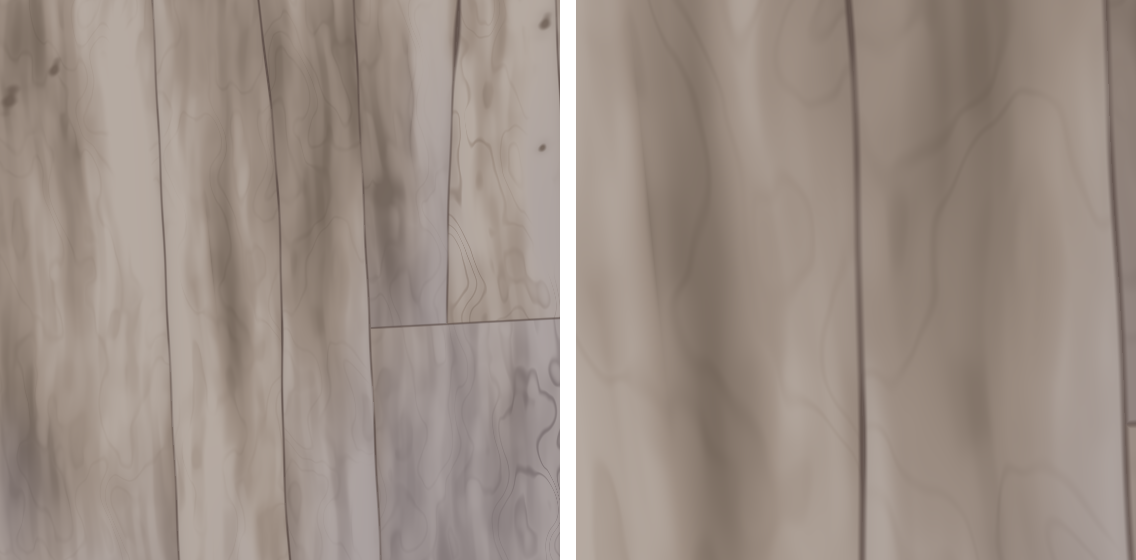
Left, the full canvas; right, a detail of the centre.
Write a three.js fragment shader that draws this texture.

```glsl
varying vec2 vUv;

const vec3 WARM_DARK = vec3(0.45, 0.395, 0.35);
const vec3 WARM_MID = vec3(0.62, 0.56, 0.515);
const vec3 WARM_LIGHT = vec3(0.71, 0.665, 0.63);
const vec3 COOL_DARK = vec3(0.47, 0.43, 0.44);
const vec3 COOL_LIGHT = vec3(0.665, 0.63, 0.63);
const vec3 SEAM_COLOR = vec3(0.34, 0.28, 0.26);
const vec3 KNOT_COLOR = vec3(0.39, 0.33, 0.29);

const float FIRST_SEAM = 0.272;
const float PLANK_WIDTH = 0.18;
const float LEAN = 0.048;
const float SEAM_HALF_WIDTH = 0.0036;
const float JOINT_HEIGHT = 0.414;
const float JOINT_SLOPE = 0.053;

float hash(vec2 c) {
  return fract(sin(dot(c, vec2(127.1, 311.7))) * 43758.5);
}

// Smooth cellular noise: random cell values blended by distance
float cells(vec2 p) {
  vec2 base = floor(p);
  float sum = 0.0;
  float total = 0.0;
  for (int j = -1; j <= 1; j++) {
    for (int i = -1; i <= 1; i++) {
      vec2 c = base + vec2(float(i), float(j));
      vec2 d = c + 0.25 + 0.5 * vec2(hash(c), hash(c + 17.3)) - p;
      float w = exp(-5.0 * dot(d, d));
      sum += w * hash(c + 41.7);
      total += w;
    }
  }
  return sum / total;
}

float blob(vec2 p, vec2 center, vec2 radius) {
  vec2 d = (p - center) / radius;
  return exp(-dot(d, d));
}

// Seam position at a given depth below the top edge
float seamX(int i, float depth) {
  float x = FIRST_SEAM + PLANK_WIDTH * float(i) + LEAN * depth;
  if (i == 1) x += 0.009 + 0.012 * sin(5.0 * depth) + 0.02 * depth;
  if (i == 3) x += 0.008 - 0.125 * depth + 0.07 * depth * depth;
  return x + 0.0006 * sin(depth * 31.0 + float(i) * 2.0);
}

// Soft dark core
float knot(vec2 p, vec2 center, vec2 radius) {
  vec2 d = p - center;
  d.x -= 0.3 * d.y;
  float r = length(d / radius) + 0.12 * sin(d.y * 260.0);
  return 0.6 * (1.0 - smoothstep(0.2, 1.1, r)) + 0.15 * exp(-r * r * 0.5);
}

void main() {
  vec2 p = vUv;
  float depth = 1.0 - p.y;

  // Plank layout, numbered from the left
  float jointY = JOINT_HEIGHT + JOINT_SLOPE * (p.x - 0.66);
  float rightSide = smoothstep(-0.001, 0.001, p.x - seamX(2, depth));
  bool lowerPlank = rightSide > 0.5 && p.y < jointY;
  float plank = 0.0;
  float seam = 0.0;
  for (int i = 0; i < 5; i++) {
    if (i > 2 && lowerPlank) continue;
    float d = p.x - seamX(i, depth);
    plank += step(0.0, d);
    float wear = 0.15 + 0.65 * cells(vec2(float(i) * 9.0, p.y * 16.0));
    if (i == 1) wear += 0.2;
    float crack = i == 3 ? 0.006 * blob(p, vec2(0.815, 0.94), vec2(0.05, 0.06)) : 0.0;
    float line = 1.0 - smoothstep(0.0, SEAM_HALF_WIDTH + crack, abs(d));
    seam = max(seam, line * (wear + crack * 60.0) + 0.12 * exp(-abs(d) * 110.0));
  }
  if (lowerPlank) plank = 7.0;
  float joint = 1.0 - smoothstep(0.0, SEAM_HALF_WIDTH, abs(p.y - jointY));
  seam = max(seam, joint * rightSide * 0.6);

  // Wavy grain coordinates, shifted for each plank
  vec2 straight = vec2(p.x - LEAN * depth, p.y);
  vec2 q = straight;
  q.x += 0.007 * sin(q.y * 9.0 + plank * 2.0) + 0.003 * sin(q.y * 23.0 + q.x * 30.0);
  q += vec2(plank * 3.7, plank * 1.9);
  float broad = cells(q * vec2(11.0, 2.2));
  float streak = cells(q * vec2(36.0, 4.5) + 5.0);
  float thread = cells(q * vec2(75.0, 8.0) + 21.0);
  float fleck = cells(q * vec2(50.0, 20.0) + 9.0);

  // Light and dark zones
  float tone = 0.69 + 0.50 * (broad - 0.5) + 0.38 * (streak - 0.5);
  tone += 0.17 * (thread - 0.5) + 0.13 * (fleck - 0.5);
  tone -= 0.36 * blob(p, vec2(0.0, 0.62), vec2(0.11, 0.36));
  tone -= 0.48 * blob(p, vec2(0.04, 0.16), vec2(0.08, 0.20));
  tone -= 0.30 * blob(p, vec2(0.04, 0.95), vec2(0.09, 0.12));
  tone += 0.18 * blob(p, vec2(0.21, 0.62), vec2(0.06, 0.40));
  if (plank == 1.0) {
    tone -= 0.26 * blob(p, vec2(0.40, 0.93), vec2(0.08, 0.18));
    tone -= 0.24 * blob(straight, vec2(0.385, 0.40), vec2(0.025, 0.38));
    tone += 0.20 * blob(p, vec2(0.34, 0.42), vec2(0.045, 0.32));
  }
  if (plank == 2.0) {
    tone -= 0.48 * blob(p, vec2(0.56, 0.89), vec2(0.12, 0.18));
    tone -= 0.36 * blob(p, vec2(0.58, 0.57), vec2(0.05, 0.22));
  }
  if (plank == 3.0) {
    tone -= 0.30 * blob(p, vec2(0.68, 0.80), vec2(0.08, 0.50));
    tone -= 0.28 * blob(p, vec2(0.71, 0.50), vec2(0.03, 0.11));
    tone -= 0.30 * blob(p, vec2(0.69, 0.655), vec2(0.035, 0.025));
  }
  if (plank == 4.0) tone += 0.12;
  if (lowerPlank) tone -= 0.18 * blob(p, vec2(0.79, 0.15), vec2(0.10, 0.35));

  // Curved growth rings, strongest at the right
  vec2 bend = vec2(0.012 * sin(p.y * 38.0 + p.x * 20.0), 0.02 * sin(p.x * 60.0));
  float field = cells((q + bend) * vec2(13.0, 5.5) + 2.0) + 0.16 * streak + 0.14 * fleck;
  float rings = abs(fract(field * 4.5) - 0.5) * 2.0;
  float figure = 0.06 + 0.28 * blob(p, vec2(0.98, 0.24), vec2(0.07, 0.22));
  if (plank == 4.0) figure += 0.30 * blob(p, vec2(0.84, 0.62), vec2(0.045, 0.24));
  tone -= figure * smoothstep(0.66, 1.0, rings);

  // Long dark veins
  float vein = abs(p.x - 0.735 + 0.03 * (p.y - 0.79) - 0.004 * sin(p.y * 40.0));
  tone -= 0.28 * exp(-vein * 260.0) * blob(p, vec2(0.735, 0.81), vec2(0.1, 0.10));
  vein = abs(p.x - 0.377 + 0.10 * (p.y - 0.54));
  tone -= 0.25 * exp(-vein * 260.0) * blob(p, vec2(0.377, 0.54), vec2(0.1, 0.08));

  // Warm wood turning mauve toward the lower right
  float cool = p.x * 0.60 + depth * 0.62 + 0.30 * (broad - 0.5);
  if (plank == 1.0) cool -= 0.24;
  if (plank == 2.0) cool -= 0.06;
  if (plank == 3.0) cool += 0.10;
  if (plank == 4.0) cool -= 0.10;
  cool += 0.25 * blob(p, vec2(0.03, 0.15), vec2(0.08, 0.20));
  cool = 0.9 * smoothstep(0.54, 1.02, cool);
  tone = clamp(tone, 0.0, 1.0);
  vec3 warmWood = mix(WARM_DARK, WARM_MID, smoothstep(-0.08, 0.58, tone));
  warmWood = mix(warmWood, WARM_LIGHT, smoothstep(0.48, 0.92, tone));
  vec3 coolWood = mix(COOL_DARK, COOL_LIGHT, smoothstep(0.02, 0.85, tone));
  vec3 color = mix(warmWood, coolWood, cool);

  // Knots and seams
  float knots = knot(p, vec2(0.018, 0.824), vec2(0.016, 0.032));
  knots = max(knots, knot(p, vec2(0.098, 0.878), vec2(0.011, 0.020)));
  knots = max(knots, knot(p, vec2(0.969, 0.737), vec2(0.008, 0.009)));
  knots = max(knots, knot(p, vec2(0.974, 0.960), vec2(0.012, 0.018)));
  color = mix(color, KNOT_COLOR, knots);
  color = mix(color, SEAM_COLOR, clamp(seam, 0.0, 0.8));
  gl_FragColor = vec4(color, 1.0);
}
```
